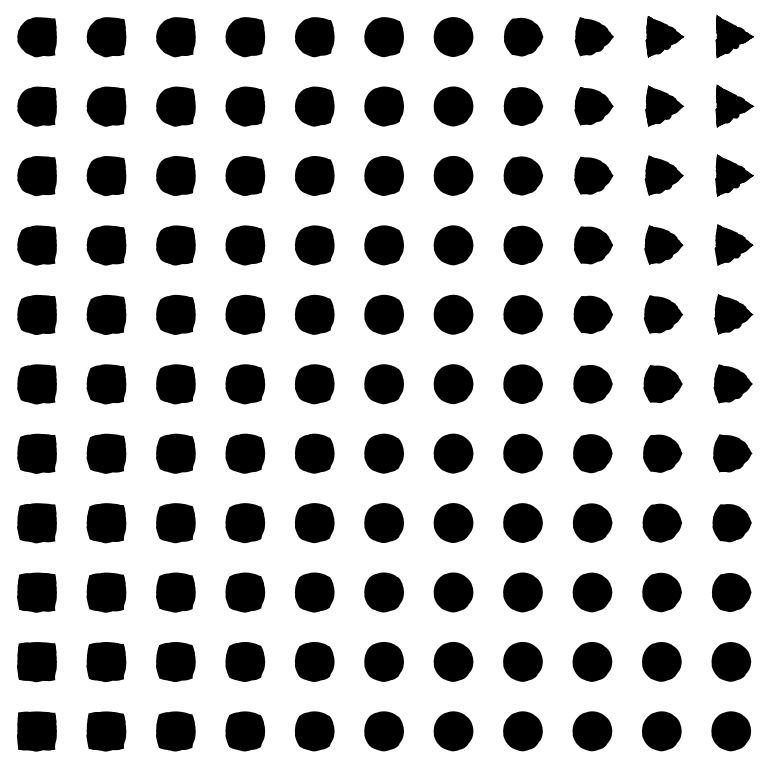
Write a Shadertoy shader that draws this pattern.

```glsl
// Grid of black blobs morphing between square, half-round, circle and triangle.

const float COUNT = 11.0;            // blobs across and down
const float PITCH = 0.0904;          // spacing in canvas heights
const float RADIUS = 0.0259;         // radius of the plain circle
const float CIRCLE_COLUMN = 6.0;     // column that stays round
const float SQUARENESS = 0.75;       // strength of the square corners
const float TRIANGLENESS = 0.9;      // strength of the triangle corners
const float TRIANGLE_INRADIUS = 0.64;
const float TRIANGLE_SHIFT = 0.09;   // leftward shift of full triangles
const float LEFT_PINCH = 0.06;       // taper of the half-round's left side
const float WOBBLE_ROUND = 0.012;    // edge roughness by shape
const float WOBBLE_SQUARE = 0.014;
const float WOBBLE_TRIANGLE = 0.045;
const vec3 INK = vec3(0.0);
const vec3 PAPER = vec3(1.0);
const float PI = 3.14159;
const float TAU = 6.28318;

float hash(float n) {
    return fract(sin(n * 12.9898) * 43758.5453);
}

// Smooth noise in -1..1 that closes up after one turn
float ringNoise(float angle, float knots, float seed) {
    float t = fract(angle / TAU) * knots;
    float k = floor(t);
    float f = smoothstep(0.0, 1.0, t - k);
    float a = hash(mod(k, knots) + seed);
    float b = hash(mod(k + 1.0, knots) + seed);
    return 2.0 * mix(a, b, f) - 1.0;
}

// Outline radii as functions of angle, relative to the unit circle
float squareRadius(float angle) {
    return 1.0 / max(abs(cos(angle)), abs(sin(angle)));
}

float halfRoundRadius(float angle) {
    float corner = sin(2.0 * angle);
    float roundSide = 1.0 - LEFT_PINCH * corner * corner;
    return cos(angle) > 0.0 ? squareRadius(angle) : roundSide;
}

float triangleRadius(float angle) {
    return TRIANGLE_INRADIUS / cos(mod(angle, TAU / 3.0) - PI / 3.0);
}

void mainImage(out vec4 fragColor, in vec2 fragCoord) {
    vec2 p = (fragCoord - 0.5 * iResolution.xy) / iResolution.y;

    // Cell index and position inside the cell
    vec2 id = clamp(floor(p / PITCH + 0.5 * COUNT), 0.0, COUNT - 1.0);
    vec2 q = (p - (id - 0.5 * (COUNT - 1.0)) * PITCH) / RADIUS;

    // Morph weights: squares to the left, triangles to the upper right
    float last = COUNT - 1.0;
    float height = id.y / last;
    float left = max(1.0 - id.x / CIRCLE_COLUMN, 0.0);
    float right = max((id.x - CIRCLE_COLUMN) / (last - CIRCLE_COLUMN), 0.0);
    float boxy = pow(left, mix(1.3, 0.5, height));
    float pointed = smoothstep(0.0, 1.0, right * height);

    // Blend the outlines
    q.x += TRIANGLE_SHIFT * pointed;
    float angle = atan(q.y, q.x + 1e-5);
    float box = mix(squareRadius(angle), halfRoundRadius(angle), height);
    float outline = 1.0 + SQUARENESS * boxy * (box - 1.0)
                  + TRIANGLENESS * pointed * (triangleRadius(angle) - 1.0);

    // Rough edge, stronger on the more distorted shapes
    float rough = WOBBLE_ROUND + WOBBLE_SQUARE * boxy + WOBBLE_TRIANGLE * pointed;
    outline += rough * (ringNoise(angle, 20.0, 3.0) + 0.4 * ringNoise(angle, 56.0, 71.0));

    // One-pixel antialiasing
    float dist = (length(q) - outline) * RADIUS;
    float coverage = clamp(0.5 - dist * iResolution.y, 0.0, 1.0);
    fragColor = vec4(mix(PAPER, INK, coverage), 1.0);
}
```
